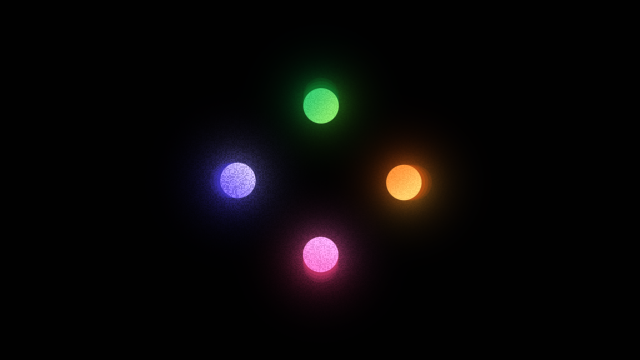
This background is drawn by a WebGL 2 fragment shader. Its source:

```glsl
#version 300 es
precision highp float;
// Four glowing coloured discs in a diamond, with fading outward echoes and grain on black.

#define DISC_RADIUS 0.0492
#define EDGE_SOFTNESS 0.0022
#define ECHO_COUNT 3
#define ECHO_STEP 0.0095
#define GLOW_REACH 0.042
#define GLOW_GAIN 0.62
#define GRAIN_CELLS 288.0
#define BACKGROUND vec3(0.004, 0.003, 0.005)

uniform vec2 u_resolution;
out vec4 fragColor;

// Order of the lights: green, violet, orange, pink.
const vec2 CENTERS[4] = vec2[4](
    vec2(0.003, 0.206), vec2(-0.228, -0.001), vec2(0.233, -0.007), vec2(0.002, -0.207));
const vec2 OUTWARD[4] = vec2[4](
    vec2(0.0, 1.0), vec2(-1.0, 0.0), vec2(1.0, 0.0), vec2(0.0, -1.0));
const vec2 SHADE_AXIS[4] = vec2[4](
    vec2(0.8, -0.6), vec2(0.7, 0.7), vec2(0.6, -0.8), vec2(0.3, 0.95));
const vec3 DISC_DARK[4] = vec3[4](
    vec3(0.22, 0.80, 0.43), vec3(0.50, 0.41, 0.97), vec3(1.0, 0.58, 0.22), vec3(0.98, 0.47, 0.83));
const vec3 DISC_LIGHT[4] = vec3[4](
    vec3(0.52, 0.91, 0.42), vec3(0.78, 0.72, 0.98), vec3(1.0, 0.82, 0.42), vec3(0.98, 0.65, 0.96));
const vec3 GLOW_DARK[4] = vec3[4](
    vec3(0.04, 0.47, 0.17), vec3(0.25, 0.20, 0.80), vec3(0.80, 0.32, 0.06), vec3(0.82, 0.20, 0.42));
const vec3 GLOW_LIGHT[4] = vec3[4](
    vec3(0.18, 0.52, 0.10), vec3(0.42, 0.38, 0.76), vec3(0.76, 0.46, 0.12), vec3(0.80, 0.30, 0.58));
const float GRAIN[4] = float[4](0.06, 0.20, 0.05, 0.12);

float hash(vec2 cell) {
    vec3 q = fract(vec3(cell.xyx) * 0.1031);
    q += dot(q, q.yzx + 33.33);
    return fract((q.x + q.y) * q.z);
}

float discMask(vec2 p) {
    float soft = max(EDGE_SOFTNESS, 0.75 / u_resolution.y);
    return 1.0 - smoothstep(-soft, soft, length(p) - DISC_RADIUS);
}

void main() {
    vec2 p = (gl_FragCoord.xy - 0.5 * u_resolution) / u_resolution.y;
    float grain = hash(floor(p * GRAIN_CELLS) + 400.0) - 0.5;
    vec3 color = BACKGROUND;

    // Soft halos add together behind all discs.
    for (int i = 0; i < 4; i++) {
        vec2 q = p - CENTERS[i] - OUTWARD[i] * 0.008;
        float away = max(length(q) - DISC_RADIUS, 0.0);
        float fade = exp(-away / GLOW_REACH) * (1.0 - smoothstep(0.10, 0.24, away));
        float shade = smoothstep(-0.1, 0.1, dot(q, SHADE_AXIS[i]));
        vec3 halo = mix(GLOW_DARK[i], GLOW_LIGHT[i], shade);
        color += halo * fade * GLOW_GAIN * (1.0 + 2.0 * GRAIN[i] * grain);
    }

    // Faint echoes, farthest first, then the bright disc with its diagonal shading.
    for (int i = 0; i < 4; i++) {
        vec2 q = p - CENTERS[i];
        for (int k = ECHO_COUNT; k > 0; k--) {
            float echo = discMask(q - OUTWARD[i] * ECHO_STEP * float(k));
            color = mix(color, GLOW_DARK[i], echo * 0.5 / float(k));
        }
        float shade = smoothstep(-1.0, 1.0, dot(q, SHADE_AXIS[i]) / DISC_RADIUS);
        vec3 face = mix(DISC_DARK[i], DISC_LIGHT[i], shade) + grain * GRAIN[i];
        color = mix(color, face, discMask(q));
    }

    fragColor = vec4(clamp(color, 0.0, 1.0), 1.0);
}
```
